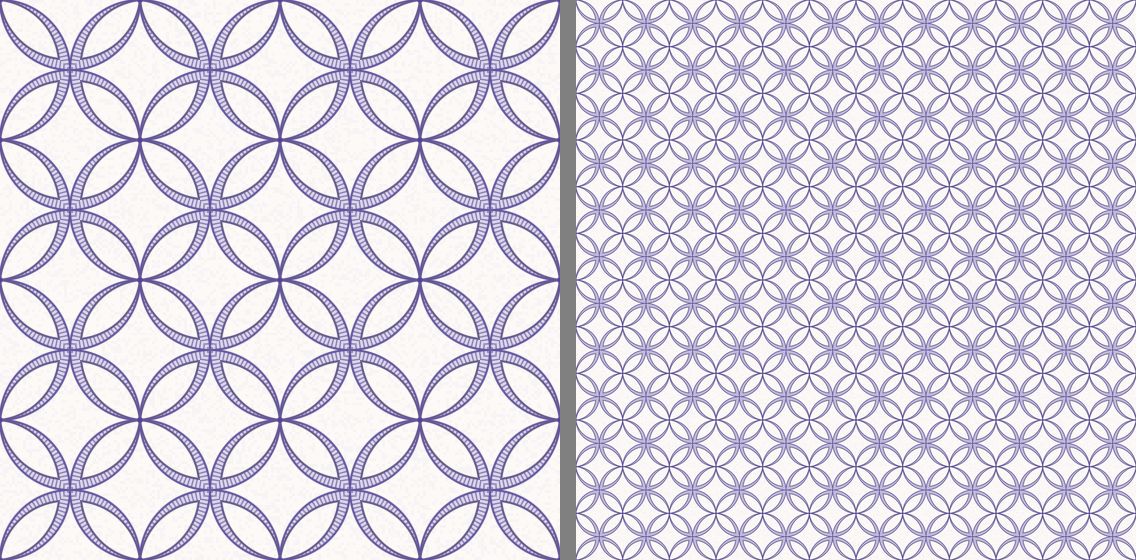
Left, the tile; right, the same tile 3 across and 3 down.
Reproduce this pattern procedurally as a Shadertoy shader.

```glsl
// Lattice of four-petalled violet flowers on warm white paper.
// Each petal is a lens of two arcs with a smaller lens inside it; the band
// between them carries fine rungs. Mirror folding repeats one petal seamlessly.

const float REPEATS = 4.0;           // flowers across and down
const float OUTER_HALF_LENGTH = 0.7071;  // petal spans the unit diagonal
const float OUTER_HALF_WIDTH = 0.2929;   // makes quarter-circle arcs
const float INNER_HALF_LENGTH = 0.594;   // stops short of the small node
const float INNER_HALF_WIDTH = 0.209;
const float LINE_HALF_WIDTH = 0.0145;
const float RUNGS = 26.0;            // rungs along each arc
const float RUNG_HALF_WIDTH = 0.011;
const float KNOT_RADIUS = 0.04;      // ink gathered where petals meet
const float SPECKLE_CELLS = 192.0;   // whole number, so the speckle wraps
const float SPECKLE_AMOUNT = 0.018;
const float QUARTER_TURN = 1.5707963;

const vec3 PAPER = vec3(0.988, 0.976, 0.968);
const vec3 BAND = vec3(0.875, 0.855, 0.935);
const vec3 RUNG_INK = vec3(0.53, 0.49, 0.69);
const vec3 OUTER_INK = vec3(0.38, 0.33, 0.61);
const vec3 INNER_INK = vec3(0.38, 0.34, 0.53);
const vec3 KNOT_INK = vec3(0.33, 0.27, 0.60);

float hash(vec2 cell) {
    return fract(sin(dot(cell, vec2(127.1, 311.7))) * 43758.5453);
}

// Position relative to the centre of the nearer arc's circle; z is its radius.
vec3 arcFrame(vec2 p, float halfLength, float halfWidth) {
    float radius = (halfLength * halfLength + halfWidth * halfWidth) / (2.0 * halfWidth);
    return vec3(p.x, abs(p.y) + radius - halfWidth, radius);
}

// Signed distance to the arc, negative inside the lens.
float arcDistance(vec3 frame) {
    return length(frame.xy) - frame.z;
}

float coverage(float dist, float blur) {
    return 1.0 - smoothstep(-blur, blur, dist);
}

void mainImage(out vec4 fragColor, in vec2 fragCoord) {
    vec2 uv = fragCoord / iResolution.xy;
    float blur = 1.6 * REPEATS / min(iResolution.x, iResolution.y);

    // Fold to one petal: flower centre at 0, small node at (1, 1)
    vec2 p = 2.0 * abs(fract(uv * REPEATS + 0.5) - 0.5);
    vec2 axis = vec2(p.x + p.y, p.y - p.x) * 0.7071;

    // Both lenses start at the flower centre
    vec3 outerFrame = arcFrame(axis - vec2(OUTER_HALF_LENGTH, 0.0),
                               OUTER_HALF_LENGTH, OUTER_HALF_WIDTH);
    vec3 innerFrame = arcFrame(axis - vec2(INNER_HALF_LENGTH, 0.0),
                               INNER_HALF_LENGTH, INNER_HALF_WIDTH);
    float outerDist = arcDistance(outerFrame);
    float innerDist = arcDistance(innerFrame);

    // Rungs spaced evenly by angle along the outer arc
    float along = atan(outerFrame.x, outerFrame.y) / QUARTER_TURN * RUNGS;
    float rungDist = abs(fract(along) - 0.5) * QUARTER_TURN / RUNGS - RUNG_HALF_WIDTH;

    // Paper with faint printed speckle
    vec2 cell = mod(floor(uv * SPECKLE_CELLS), SPECKLE_CELLS);
    vec3 color = PAPER - SPECKLE_AMOUNT * step(0.7, hash(cell)) * vec3(1.0, 1.0, 0.5);

    // Band and rungs, then outlines, then the knots
    float band = coverage(max(outerDist, -innerDist), blur);
    color = mix(color, BAND, band);
    color = mix(color, RUNG_INK, band * coverage(rungDist, blur));
    color = mix(color, INNER_INK, coverage(abs(innerDist) - LINE_HALF_WIDTH, blur));
    color = mix(color, OUTER_INK, coverage(abs(outerDist) - LINE_HALF_WIDTH, blur));
    color = mix(color, KNOT_INK, coverage(length(p) - KNOT_RADIUS, blur));

    fragColor = vec4(color, 1.0);
}
```
